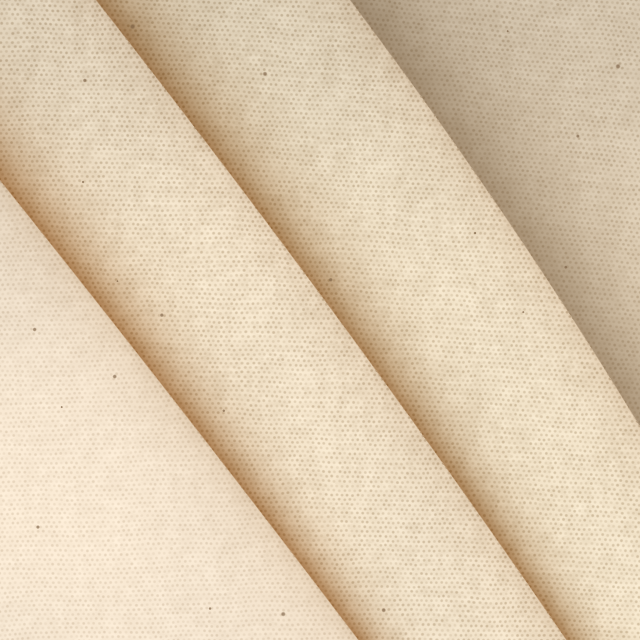
Give the GLSL for this texture, as a WebGL 2 fragment shader.

```glsl
#version 300 es
precision highp float;
// Draped cream canvas cloth: three diagonal folds over a fine plain weave.

#define WEAVE_COUNT vec2(121.0, 139.0)
#define WEAVE_TILT 0.035
#define HOLE_DEPTH 0.125
#define THREAD_CONTRAST 0.035
#define SPECK_GRID 13.0
#define TURN_WIDTH 0.045
#define LEFT_LIT vec3(0.965, 0.902, 0.815)
#define TURN_COLOUR vec3(0.835, 0.735, 0.615)
#define CREASE_COLOUR vec3(0.64, 0.45, 0.27)

uniform vec2 u_resolution;
out vec4 fragColor;

// Per fold: x = a + b*t + c*t*t, where t runs from the top down.
const vec3 foldCurve[3] = vec3[3](
    vec3(-0.228, 0.818, -0.03), vec3(0.150, 0.785, -0.05), vec3(0.547, 0.753, -0.11));
const vec3 litColour[3] = vec3[3](
    vec3(0.945, 0.885, 0.785), vec3(0.94, 0.882, 0.778), vec3(0.90, 0.835, 0.735));
const vec3 shadowColour[3] = vec3[3](
    vec3(0.70, 0.54, 0.37), vec3(0.68, 0.54, 0.375), vec3(0.66, 0.575, 0.465));
// Shadow width at the top and bottom, then crease strength.
const vec3 foldShade[3] = vec3[3](
    vec3(0.066, 0.034, 0.50), vec3(0.064, 0.035, 0.45), vec3(0.105, 0.080, 0.08));

float hash(vec2 p) {
    vec3 q = fract(p.xyx * vec3(0.1031, 0.1030, 0.0973));
    q += dot(q, q.yzx + 33.33);
    return fract((q.x + q.y) * q.z);
}

float noise(vec2 p) {
    vec2 i = floor(p), f = fract(p);
    f = f * f * (3.0 - 2.0 * f);
    return mix(mix(hash(i), hash(i + vec2(1, 0)), f.x),
               mix(hash(i + vec2(0, 1)), hash(i + vec2(1, 1)), f.x), f.y);
}

// Signed distance across a fold, positive on its right.
float foldDistance(vec3 k, vec2 uv) {
    float t = 1.0 - uv.y;
    float slope = k.y + 2.0 * k.z * t;
    return (uv.x - (k.x + k.y * t + k.z * t * t)) / sqrt(1.0 + slope * slope);
}

// Brightness offset of staggered holes and uneven threads.
float weave(vec2 uv, float panel) {
    float tilt = WEAVE_TILT * (panel - 0.5);
    vec2 p = mat2(cos(tilt), sin(tilt), -sin(tilt), cos(tilt)) * uv * WEAVE_COUNT;
    p += 0.5 * vec2(noise(uv * 17.0), noise(uv * 17.0 + 40.0)) + panel * 7.3;
    float row = floor(p.y);
    p.x += 0.5 * mod(row, 2.0);
    vec2 cell = floor(p);
    vec2 jitter = vec2(hash(cell), hash(cell + 71.0)) - 0.5;
    vec2 toHole = (fract(p) - 0.5 - 0.16 * jitter) * vec2(1.0, 0.9);
    float hole = 1.0 - smoothstep(0.08, 0.43, length(toHole));
    float strength = 0.5 + 0.7 * hash(cell + 19.0);
    float threads = noise(p * vec2(0.35, 1.0)) + noise(p * vec2(1.0, 0.3) + 9.0) - 1.0;
    return THREAD_CONTRAST * threads - HOLE_DEPTH * (hole * strength - 0.16);
}

// Sparse dark seed flecks, one at most per grid cell.
float specks(vec2 uv) {
    vec2 g = uv * SPECK_GRID, cell = floor(g);
    vec2 centre = 0.2 + 0.6 * vec2(hash(cell + 5.0), hash(cell + 13.0));
    float radius = 0.018 + 0.025 * hash(cell + 31.0);
    float dotMask = 1.0 - smoothstep(radius * 0.4, radius * 1.5, length(fract(g) - centre));
    return dotMask * step(0.90, hash(cell + 57.0));
}

void main() {
    vec2 uv = gl_FragCoord.xy / u_resolution;
    float aa = 0.9 / min(u_resolution.x, u_resolution.y);

    // Left panel, darker toward its upper corner.
    vec3 colour = LEFT_LIT * (1.0 - 0.06 * smoothstep(0.3, 0.75, uv.y));
    float panel = 0.0;
    float texture_gain = 0.62;

    // Stack the panels from left to right.
    for (int i = 0; i < 3; i++) {
        float d = foldDistance(foldCurve[i], uv);
        float inside = smoothstep(-aa, aa, d);
        float rightSide = max(d, 0.0), leftSide = max(-d, 0.0);

        // The near cloth rolls away just before the edge.
        float turn = 0.50 * exp(-leftSide / TURN_WIDTH) + 0.18 * exp(-leftSide / 0.006);
        colour = mix(colour, TURN_COLOUR, turn);

        // The far cloth comes out of the shadow.
        float width = mix(foldShade[i].y, foldShade[i].x, uv.y);
        float shade = exp(-pow(rightSide / width, 1.25));
        vec3 beyond = mix(litColour[i], shadowColour[i], shade);
        beyond = mix(beyond, CREASE_COLOUR, foldShade[i].z * exp(-rightSide / 0.009));

        colour = mix(colour, beyond, inside);
        texture_gain = mix(texture_gain, 1.0 - 0.35 * shade - 0.15 * float(i / 2), inside);
        panel += step(0.0, d);
    }

    // Broad light: dim along the top, full below.
    colour *= 1.0 - 0.075 * smoothstep(0.55, 1.05, uv.y);
    colour *= 1.0 + 0.025 * (noise(uv * 6.0) - 0.5);

    // Fine surface detail.
    colour += weave(uv, panel) * texture_gain * vec3(0.88, 1.0, 1.12);
    colour = mix(colour, vec3(0.47, 0.36, 0.25), 0.65 * specks(uv));
    fragColor = vec4(clamp(colour, 0.0, 1.0), 1.0);
}
```
